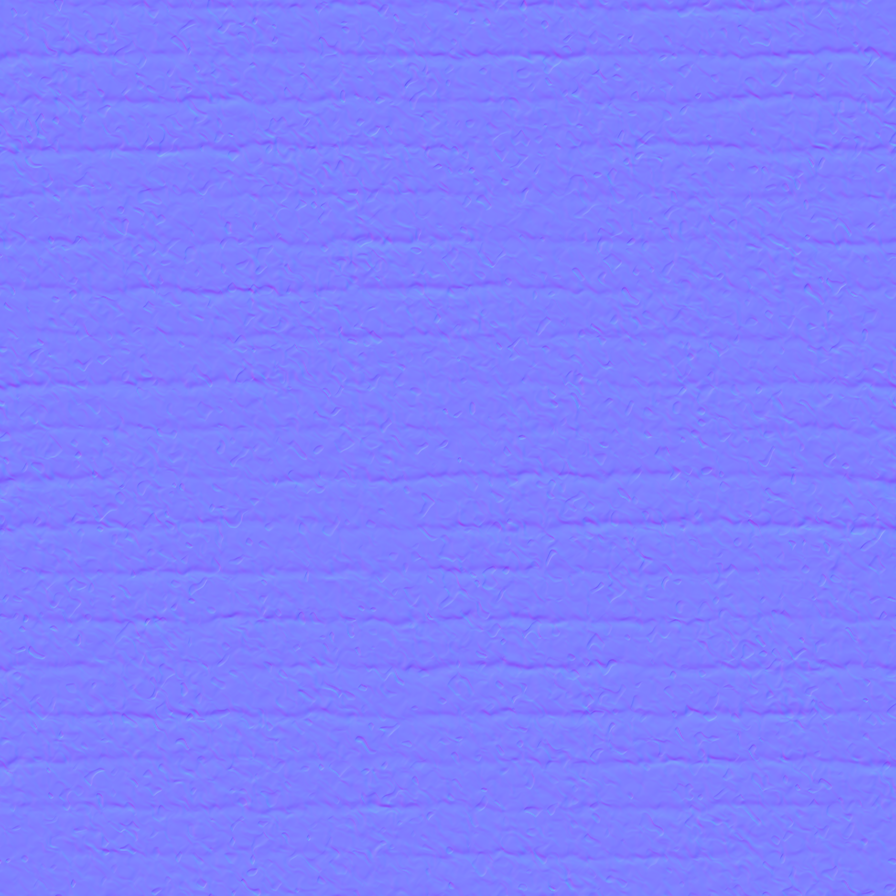
This texture map is drawn by a WebGL 2 fragment shader. Its source:

```glsl
#version 300 es
precision highp float;
uniform vec2 u_resolution;
out vec4 fragColor;

float hash(vec2 p) {
    return fract(sin(dot(p, vec2(12.9898, 78.233))) * 43758.5453);
}

// Value noise that wraps after the given number of cells
float noise(vec2 p, vec2 period) {
    vec2 cell = floor(p);
    vec2 f = p - cell;
    f = f * f * f * (f * (f * 6.0 - 15.0) + 10.0);
    vec2 a = mod(cell, period);
    vec2 b = mod(cell + 1.0, period);
    return mix(mix(hash(a), hash(vec2(b.x, a.y)), f.x),
               mix(hash(vec2(a.x, b.y)), hash(b), f.x), f.y);
}

// Noise along one groove, different for each row
float rowNoise(float x, float row, float cells) {
    return noise(vec2(x * cells, row), vec2(cells, 19.0));
}

// Noise stretched along the falling diagonal
float grain(vec2 uv, vec2 cells) {
    return noise(vec2(uv.x + uv.y, uv.x - uv.y) * cells, cells);
}

float grooveHeight(vec2 uv, float fray) {
    float y = uv.y * 19.0 - 0.844;
    float row = floor(y + 0.5);
    float d = y - row + 0.1 * (fray - 0.5);
    d += 0.12 * (rowNoise(uv.x, row, 7.0) - 0.5);
    d += 0.10 * (rowNoise(uv.x, row, 23.0) - 0.5);
    d += 0.08 * (rowNoise(uv.x, row, 61.0) - 0.5);

    // Firm upper wall, lower lip that fades in and out
    float lip = mix(0.08, 0.2, rowNoise(uv.x, row, 37.0));
    float width = d > 0.0 ? 0.09 : lip;
    float depth = mix(0.2, 1.2, rowNoise(uv.x, row, 5.0));
    depth *= mix(0.6, 1.3, rowNoise(uv.x, row, 31.0));
    return -0.00088 * depth * exp(-d * d / (width * width));
}

float surfaceHeight(vec2 uv) {
    // Ragged distortion breaks up the grain
    vec2 warp = vec2(noise(uv * 83.0, vec2(83.0)), noise(uv.yx * 89.0, vec2(89.0)));
    vec2 p = uv + 0.008 * (warp - 0.5);

    // Patchy plaster grain in three sizes
    float patchy = mix(0.5, 1.25, noise(uv * 17.0, vec2(17.0)));
    float lumps = grain(p, vec2(97.0, 61.0));
    float h = 0.0003 * grain(p, vec2(47.0, 31.0));
    h += 0.00055 * patchy * lumps;
    h += 0.0003 * patchy * grain(p, vec2(173.0, 113.0));

    // Faint scattered nicks
    h -= 0.0005 * smoothstep(0.72, 1.0, grain(p, vec2(83.0, 71.0)));
    return h + grooveHeight(uv, lumps);
}

void main() {
    vec2 uv = gl_FragCoord.xy / u_resolution;

    // Central differences of the height field
    vec2 e = vec2(0.0009, 0.0);
    vec2 slope = vec2(surfaceHeight(uv + e.xy) - surfaceHeight(uv - e.xy),
                      surfaceHeight(uv + e.yx) - surfaceHeight(uv - e.yx)) / (2.0 * e.x);

    // Encode the normal, with the red axis flipped
    vec3 normal = normalize(vec3(0.6 * slope.x, -slope.y, 1.0));
    fragColor = vec4(0.5 + 0.5 * normal, 1.0);
}
```
